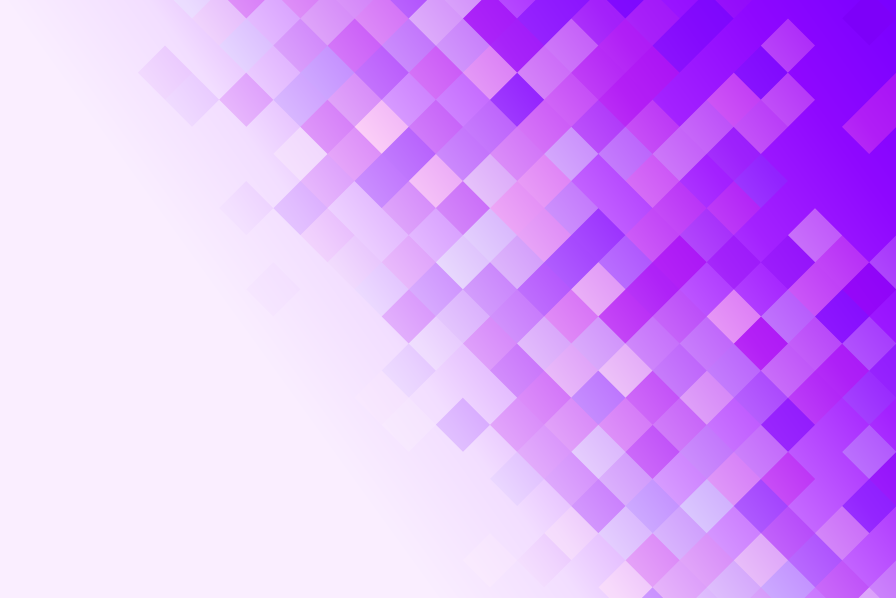
A Shadertoy shader for this background:

```glsl
const float HALF_DIAGONAL = 0.0453;               // in canvas heights
const vec2 LATTICE_ORIGIN = vec2(0.2305, 0.9238);
const vec3 PINK_TINT = vec3(0.07, -0.01, -0.04);
const vec3 VIOLET_TINT = vec3(-0.07, 0.01, 0.0);

float hash(vec2 cell, float seed) {
    vec3 q = fract(vec3(cell.xyx + seed) * vec3(0.1031, 0.1030, 0.0973));
    q += dot(q, q.yzx + 33.33);
    return fract((q.x + q.y) * q.z);
}

// Pale lavender to deep violet, one stop every 0.2
vec3 ramp(float depth) {
    vec3 stops[7] = vec3[7](
        vec3(0.98, 0.935, 1.0), vec3(0.95, 0.87, 1.0), vec3(0.85, 0.63, 1.0),
        vec3(0.76, 0.38, 1.0), vec3(0.64, 0.13, 1.0), vec3(0.56, 0.03, 1.0),
        vec3(0.48, 0.0, 1.0));
    vec3 color = stops[0];
    for (int i = 1; i < 7; i++) {
        color = mix(color, stops[i], clamp(depth * 5.0 - float(i - 1), 0.0, 1.0));
    }
    return color;
}

// Depth grows from the lower left towards the upper right corner
float depthAt(vec2 p) {
    return dot(p - vec2(0.0, 1.0), vec2(0.81, 0.585));
}

vec2 toLattice(vec2 p) {
    vec2 q = (p - LATTICE_ORIGIN) / HALF_DIAGONAL;
    return 0.5 * vec2(q.x + q.y, q.x - q.y);
}

vec2 fromLattice(vec2 cell) {
    return LATTICE_ORIGIN + HALF_DIAGONAL * vec2(cell.x + cell.y, cell.x - cell.y);
}

// Some neighbours along the rising diagonal share one identity
vec2 joinCells(vec2 cell, float chance) {
    vec2 pair = vec2(floor(cell.x * 0.5), cell.y);
    return hash(pair, 71.0) < chance ? vec2(pair.x * 2.0, cell.y) : cell;
}

vec3 mosaic(vec2 p) {
    float depth = depthAt(p);
    vec2 cell = floor(toLattice(p) + 0.5);
    float cellDepth = depthAt(fromLattice(cell));
    vec2 id = joinCells(cell, 0.35 * smoothstep(0.3, 0.5, cellDepth));

    // Tiles crowd the middle band and thin out at both ends
    float density = 0.88 * smoothstep(0.0, 0.38, cellDepth)
                  * (1.0 - 0.5 * smoothstep(0.65, 0.95, cellDepth));
    float present = step(hash(id, 13.0), density);

    // Each tile is lighter or darker than the ground, with its own hue
    float lighter = -mix(0.09, 0.34, smoothstep(0.2, 0.9, cellDepth));
    float shift = mix(lighter, 0.19, hash(id, 29.0));
    float hue = hash(id, 47.0);
    vec3 tint = mix(VIOLET_TINT, PINK_TINT, hue) * smoothstep(0.0, 0.5, cellDepth);
    vec3 tile = clamp(ramp(depth + shift) + tint, 0.0, 1.0);
    float opacity = mix(0.55, 0.95, smoothstep(0.05, 0.4, cellDepth));
    return mix(ramp(depth), tile, present * opacity);
}

void mainImage(out vec4 fragColor, in vec2 fragCoord) {
    // Average a 3 by 3 grid of samples for smooth edges
    vec3 color = vec3(0.0);
    for (int i = 0; i < 9; i++) {
        vec2 offset = (vec2(i % 3, i / 3) - 1.0) / 3.0;
        color += mosaic((fragCoord + offset) / iResolution.y);
    }
    fragColor = vec4(color / 9.0, 1.0);
}
```
